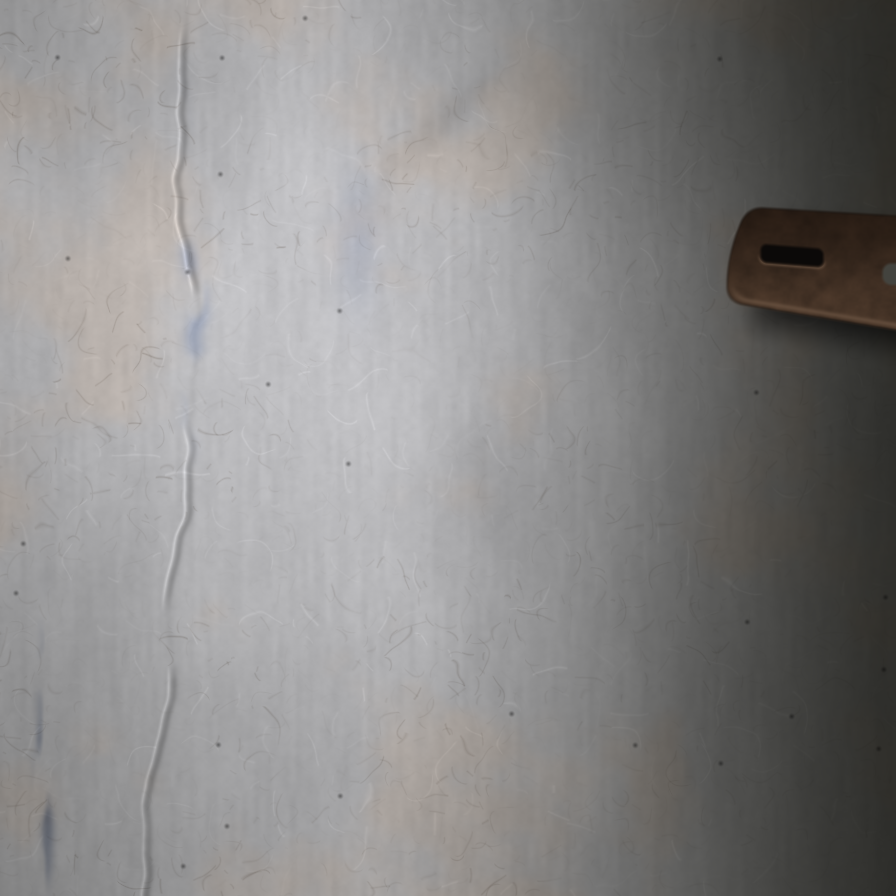
Give the GLSL for this texture, as a WebGL 1 fragment shader.

```glsl
precision highp float;
// Worn grey plaster under a soft pool of light that fades to the right, with a
// metal plate at the right edge. Noise gives mottling and grain, hashed cells
// scatter curved scratches and pits, and distance functions shape the plate.

uniform vec2 u_resolution;

const vec3 WALL_LIT = vec3(0.775, 0.775, 0.787);
const vec3 WALL_DARK = vec3(0.165, 0.165, 0.152);
const vec3 SCRATCH_TINT = vec3(0.72, 0.69, 0.66);
const vec3 BLUE_TINT = vec3(0.82, 0.87, 0.97);
const vec3 WARM_TINT = vec3(1.03, 0.99, 0.95);
const vec3 PLATE_DARK = vec3(0.15, 0.105, 0.075);
const vec3 PLATE_LIT = vec3(0.27, 0.20, 0.15);
const vec3 PLATE_RIM = vec3(0.42, 0.33, 0.26);
const vec3 SLOT_COLOR = vec3(0.045, 0.035, 0.03);
const float MOTTLE = 0.10;
const float BRUSHING = 0.045;
const float GRAIN = 0.045;
const float EDGE_BLUR = 0.0025;

float hash(vec2 p) {
  return fract(sin(dot(p, vec2(127.1, 311.7))) * 43758.5453);
}

float noise(vec2 p) {
  vec2 i = floor(p), f = fract(p);
  f = f * f * (3.0 - 2.0 * f);
  return mix(mix(hash(i), hash(i + vec2(1, 0)), f.x),
             mix(hash(i + vec2(0, 1)), hash(i + vec2(1, 1)), f.x), f.y);
}

float fbm(vec2 p) {
  float sum = 0.0, amp = 0.5;
  for (int i = 0; i < 4; i++) {
    sum += amp * noise(p);
    p = p * 2.03 + 17.3;
    amp *= 0.5;
  }
  return sum / 0.9375;
}

// 1 inside the distance, 0 outside, with a soft edge.
float fill(float d, float blur) { return 1.0 - smoothstep(-blur, blur, d); }

// Soft round blot.
float blot(vec2 p, vec2 center, vec2 size) {
  vec2 q = (p - center) / size;
  return exp(-dot(q, q));
}

float smoothMax(float a, float b, float k) {
  float h = max(k - abs(a - b), 0.0) / k;
  return max(a, b) + h * h * k * 0.25;
}

float roundBox(vec2 p, vec2 halfSize, float r) {
  vec2 q = abs(p) - halfSize + r;
  return length(max(q, 0.0)) + min(max(q.x, q.y), 0.0) - r;
}

// Short bent strokes, one in some cells of a grid.
float scratches(vec2 p, float cells, float width, float seed) {
  vec2 g = p * cells, id = floor(g);
  float ink = 0.0;
  for (int y = -1; y <= 1; y++) {
    for (int x = -1; x <= 1; x++) {
      vec2 c = id + vec2(x, y), s = c + seed;
      vec2 q = g - c - vec2(hash(s), hash(s + 31.7));
      float a = 6.2832 * hash(s + 57.3), ca = cos(a), sa = sin(a);
      q = vec2(ca * q.x + sa * q.y, ca * q.y - sa * q.x);
      q.y += (hash(s + 73.1) - 0.5) * 3.0 * q.x * q.x;
      float halfLength = mix(0.05, 0.5, hash(s + 91.9));
      float d = length(vec2(max(abs(q.x) - halfLength, 0.0), q.y)) / cells;
      ink = max(ink, fill(d - width, EDGE_BLUR * 0.7) * hash(s + 12.4));
    }
  }
  return ink;
}

// Wall brightness: a pool left of center, dim toward the right.
float lightPool(vec2 p) {
  float fall = 1.0 - smoothstep(0.38, 1.08, p.x + 0.05 * smoothstep(0.6, 1.0, p.y));
  float left = 1.0 - smoothstep(0.0, 0.38, p.x);
  float low = 1.0 - smoothstep(0.0, 0.65, p.y);
  return fall * (1.0 - 0.17 * left - 0.23 * low - 0.14 * smoothstep(0.72, 1.02, p.y));
}

float plateDistance(vec2 p) {
  float top = p.y - 0.769 + 0.06 * (p.x - 0.84);
  float bottom = 0.661 - 0.165 * (p.x - 0.82) - p.y;
  float v = p.y - 0.705;
  float side = 0.813 + 0.15 * v + 3.0 * v * v - p.x;
  return smoothMax(smoothMax(top, bottom, 0.01), side, 0.018);
}

void main() {
  vec2 p = gl_FragCoord.xy / u_resolution;
  vec3 color = mix(WALL_DARK, WALL_LIT, lightPool(p));

  // Mottling, vertical brushing and grain
  float tone = MOTTLE * (fbm(p * vec2(9.0, 6.0)) - 0.5);
  tone += BRUSHING * (noise(p * vec2(150.0, 22.0)) - 0.5);
  tone += GRAIN * (fbm(p * 130.0) - 0.5);
  tone -= 0.07 * blot(p, vec2(0.55, 0.45), vec2(0.07, 0.08));
  vec2 diagonal = vec2(p.x - p.y, p.x + p.y);
  tone -= 0.07 * blot(diagonal, vec2(-0.37, 1.38), vec2(0.025, 0.12));
  color *= 1.0 + tone;
  color *= mix(vec3(1.0), WARM_TINT, smoothstep(0.5, 0.75, fbm(p * 7.0 + 40.0)));

  // Scattered scratches and pits
  float worn = smoothstep(0.35, 0.65, fbm(p * 8.0 + 9.0)) * (1.0 - 0.6 * smoothstep(0.5, 0.9, p.x));
  vec2 bent = p + 0.012 * vec2(noise(p * 45.0), noise(p * 45.0 + 70.0));
  float dark = scratches(bent, 24.0, 0.0006, 3.0) * 0.55 + scratches(bent, 46.0, 0.0006, 19.0) * 0.4;
  color *= mix(vec3(1.0), SCRATCH_TINT, dark * (0.2 + 0.8 * worn));
  color *= 1.0 + 0.08 * scratches(bent, 20.0, 0.0008, 47.0);
  vec2 pitCell = floor(p * 22.0);
  vec2 pitOffset = fract(p * 22.0) - 0.25 - 0.5 * vec2(hash(pitCell), hash(pitCell + 5.0));
  float pit = fill(length(pitOffset) / 22.0 - 0.002, EDGE_BLUR) * step(0.95, hash(pitCell + 8.0));
  color *= 1.0 - 0.4 * pit;

  // Long upright crack: pale ridge, shaded flank, blue stains
  float crackX = mix(0.168, 0.207, smoothstep(0.1, 0.65, p.y))
    + 0.028 * (noise(vec2(p.y * 9.0, 2.0)) - 0.5) + 0.006 * (noise(vec2(p.y * 40.0, 6.0)) - 0.5);
  float across = p.x - crackX;
  float strength = smoothstep(0.25, 0.65, noise(vec2(p.y * 14.0, 8.0))) * (1.0 - smoothstep(0.94, 0.98, p.y));
  color *= 1.0 + 0.2 * strength * fill(abs(across) - 0.0012, EDGE_BLUR);
  color *= 1.0 - 0.14 * (0.3 + strength) * blot(vec2(across, 0.0), vec2(0.006, 0.0), vec2(0.004, 1.0));
  float blue = blot(vec2(across, p.y), vec2(0.006, 0.69), vec2(0.011, 0.13)) * smoothstep(0.3, 0.65, noise(p * vec2(55.0, 24.0)));
  blue += 0.45 * blot(p, vec2(0.40, 0.73), vec2(0.025, 0.07));
  float streakX = 0.05 + 0.01 * (noise(vec2(p.y * 25.0, 4.0)) - 0.5);
  float streak = blot(p, vec2(streakX, 0.13), vec2(0.007, 0.12)) * smoothstep(0.3, 0.7, noise(p * vec2(70.0, 28.0)));
  color *= mix(vec3(1.0), BLUE_TINT, blue + streak) * (1.0 - 0.22 * streak);

  // Plate and its cast shadow
  float blur = max(EDGE_BLUR, 0.75 / u_resolution.y);
  float plate = plateDistance(p);
  color *= 1.0 - 0.65 * fill(plateDistance(p + vec2(-0.035, 0.022)), 0.03);
  vec3 metal = mix(PLATE_LIT, PLATE_DARK, smoothstep(0.65, 0.77, p.y));
  metal *= 0.8 + 0.4 * fbm(p * 60.0);
  float lowerRim = blot(vec2(plate, 0.0), vec2(-0.006, 0.0), vec2(0.003, 1.0)) * (1.0 - smoothstep(0.66, 0.69, p.y));
  metal = mix(metal, PLATE_RIM, 0.65 * lowerRim);
  metal *= 1.0 - 0.4 * fill(abs(plate) - 0.001, blur);
  vec2 q = p - vec2(0.884, 0.715);
  q.y += 0.08 * q.x;
  float slot = roundBox(q, vec2(0.037, 0.012), 0.009);
  metal = mix(metal, PLATE_RIM, 0.8 * fill(abs(slot) - 0.001, blur) * (1.0 - smoothstep(-0.012, 0.0, q.y)));
  metal = mix(metal, SLOT_COLOR, fill(slot + 0.002, blur));
  float hole = roundBox(p - vec2(1.01, 0.694), vec2(0.025, 0.012), 0.010);
  metal = mix(metal, WALL_DARK * 1.6, fill(hole, blur));
  color = mix(color, metal, fill(plate, blur));

  gl_FragColor = vec4(clamp(color, 0.0, 1.0), 1.0);
}
```
